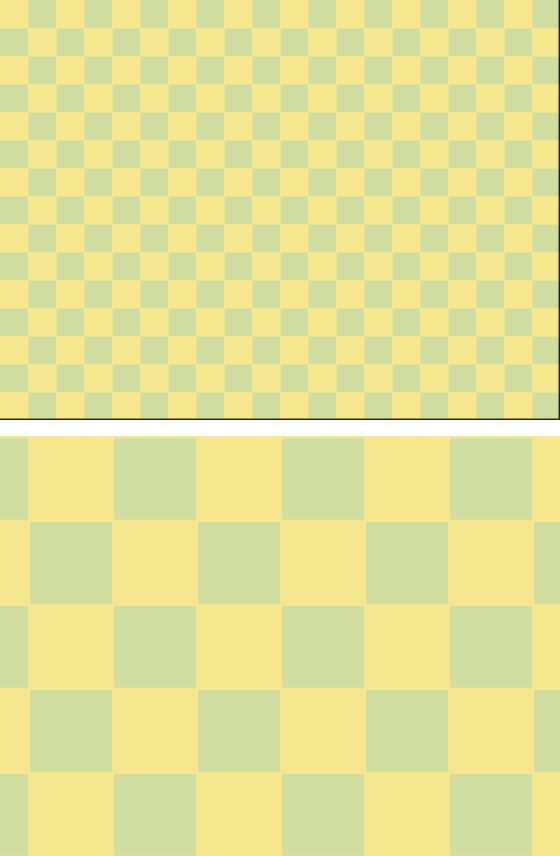
Top, the full canvas; bottom, a detail of the centre.
Write a Shadertoy shader that draws this pattern.

```glsl
// Soft yellow and sage green checkerboard with a thin black rule along the right and bottom.

const float ROWS = 15.0;                          // cells down the canvas, 20 across at 4:3
const vec2 SQUARE_MIN = vec2(0.026, 0.004);       // green square's lower left, in cells
const vec2 SQUARE_MAX = vec2(0.998, 0.974);       // green square's upper right, in cells
const float RULE_WIDTH = 0.052;                   // black rule at the canvas edge, in cells
const float RULE_OPACITY = 0.85;
const vec3 YELLOW = vec3(0.963, 0.906, 0.556);
const vec3 GREEN = vec3(0.814, 0.868, 0.629);
const vec3 BLACK = vec3(0.0);

// Share of a pixel covered by the square, from its overlap on each axis
float squareCoverage(vec2 local, float pixel) {
    vec2 low = max(local - 0.5 * pixel, SQUARE_MIN);
    vec2 high = min(local + 0.5 * pixel, SQUARE_MAX);
    vec2 overlap = max(high - low, 0.0) / pixel;
    return overlap.x * overlap.y;
}

// Share of a pixel covered by the rules on the right and bottom edges
float ruleCoverage(vec2 p, vec2 size, float pixel) {
    float edgeDistance = min(size.x - p.x, p.y);
    return clamp((RULE_WIDTH - edgeDistance) / pixel + 0.5, 0.0, 1.0);
}

void mainImage(out vec4 fragColor, in vec2 fragCoord) {
    float pixel = ROWS / iResolution.y;
    vec2 size = iResolution.xy * pixel;
    vec2 p = fragCoord * pixel;

    // Let the squares run flush to the left and top edges
    vec2 inset = vec2(SQUARE_MIN.x, 1.0 - SQUARE_MAX.y) + 0.5 * pixel;
    vec2 q = vec2(max(p.x, inset.x), min(p.y, size.y - inset.y));
    vec2 home = floor(q);

    // Sum neighbouring cells so edges stay smooth across cell borders
    float green = 0.0;
    for (int y = -1; y <= 1; y++) {
        for (int x = -1; x <= 1; x++) {
            vec2 cell = home + vec2(x, y);
            float isGreen = mod(cell.x + cell.y, 2.0);
            green += isGreen * squareCoverage(q - cell, pixel);
        }
    }

    vec3 color = mix(YELLOW, GREEN, clamp(green, 0.0, 1.0));
    color = mix(color, BLACK, RULE_OPACITY * ruleCoverage(p, size, pixel));
    fragColor = vec4(color, 1.0);
}
```
